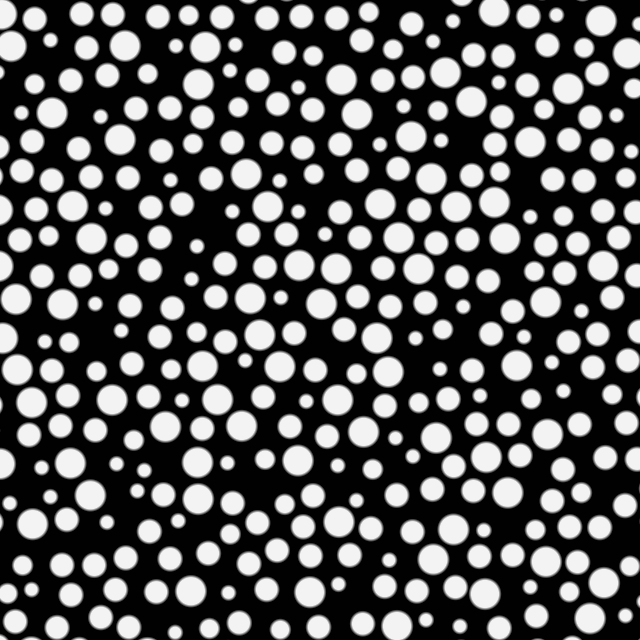
Write a three.js fragment shader that draws this pattern.

```glsl
// Scattered white dots in mixed sizes, evenly spread over black.
varying vec2 vUv;

const vec2 GRID = vec2(17.0, 20.0);

vec2 hash2(vec2 p) {
  vec3 q = fract(p.xyx * vec3(0.1031, 0.1030, 0.0973));
  q += dot(q, q.yzx + 33.33);
  return fract((q.xx + q.yz) * q.zy);
}

// Four dot sizes; the stepped phase keeps big dots from clustering.
float dotRadius(vec2 cell) {
  float pick = fract(dot(cell, vec2(0.38, 0.27)) + 0.45 * hash2(cell + 71.0).x);
  if (pick < 0.20) return 0.0236;
  if (pick < 0.45) return 0.0184;
  if (pick < 0.65) return 0.0108;
  if (pick < 0.90) return 0.0184;
  return 0.0152;
}

// Jittered point of a staggered grid: xy is the centre, z the radius.
vec3 seedDot(vec2 cell) {
  vec2 centre = cell + 0.5 + vec2(0.5 * mod(cell.y, 2.0), 0.0);
  vec2 jitter = (hash2(cell + 19.0) - 0.5) * vec2(0.034, 0.030);
  return vec3(centre / GRID + jitter, dotRadius(cell));
}

// Half the shift needed to leave a clear gap between two dots.
vec2 push(vec3 a, vec3 b) {
  vec2 away = a.xy - b.xy;
  float dist = length(away);
  return away / max(dist, 0.0001) * max(a.z + b.z + 0.012 - dist, 0.0) * 0.5;
}

// First spreading pass.
vec3 spreadDot(vec2 cell) {
  vec3 self = seedDot(cell);
  vec2 shift = vec2(0.0);
  for (int j = -1; j <= 1; j++)
    for (int i = -1; i <= 1; i++)
      shift += push(self, seedDot(cell + vec2(float(i), float(j))));
  return vec3(self.xy + shift, self.z);
}

// Second spreading pass, which settles the remaining crowding.
vec3 settledDot(vec2 cell) {
  vec3 self = spreadDot(cell);
  vec2 shift = vec2(0.0);
  for (int j = -1; j <= 1; j++)
    for (int i = -1; i <= 1; i++)
      shift += push(self, spreadDot(cell + vec2(float(i), float(j))));
  return vec3(self.xy + shift, self.z);
}

void main() {
  // Signed depth inside the nearest dot.
  float depth = -1.0;
  for (int j = -1; j <= 1; j++) {
    float row = floor(vUv.y * GRID.y) + float(j);
    float column = floor(vUv.x * GRID.x - 0.5 * mod(row, 2.0));
    for (int i = -1; i <= 1; i++) {
      vec2 cell = vec2(column + float(i), row);
      // Skip dots that start too far away to reach this point.
      if (distance(vUv, seedDot(cell).xy) < 0.05) {
        vec3 spot = settledDot(cell);
        depth = max(depth, spot.z - distance(vUv, spot.xy));
      }
    }
  }

  // Soft linear edge.
  float cover = clamp(depth / 0.0048 + 0.5, 0.0, 1.0);
  gl_FragColor = vec4(mix(vec3(0.005), vec3(0.953), cover), 1.0);
}
```
